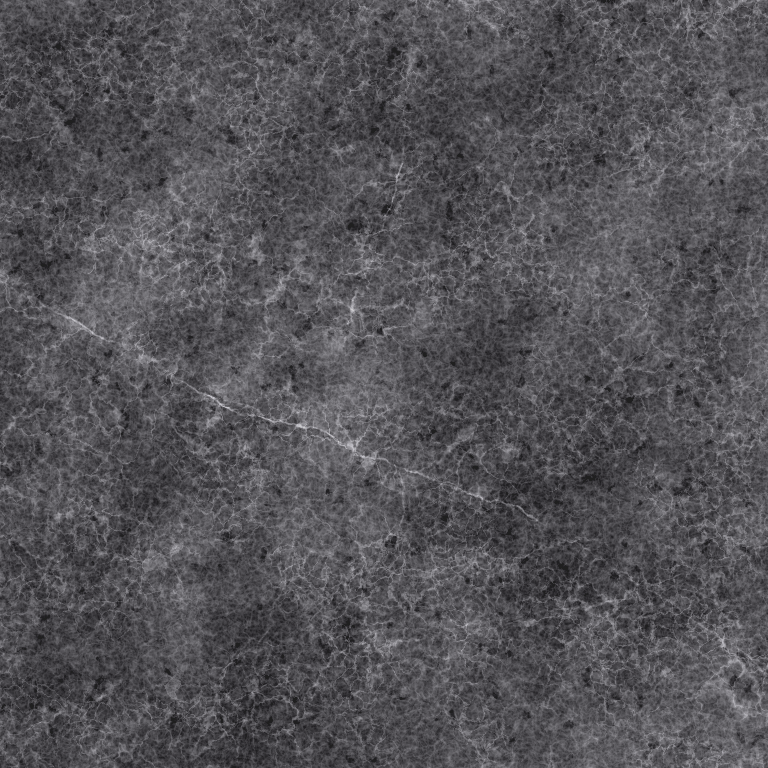
Give the GLSL for this texture, as a Shadertoy shader.

```glsl
#define STONE vec3(0.308, 0.303, 0.319)
#define CLOUD_CONTRAST 0.105
#define GRAIN_CONTRAST 0.14
#define WEB_BRIGHTNESS 0.17
#define VEIN_BRIGHTNESS 0.27
#define VEIN_WIDTH 0.0024
#define HALO_WIDTH 0.03
#define PIT_DEPTH 0.13
#define VEIN_COUNT 11

// Endpoints of the main fractures, as start.xy and end.xy
const vec4 VEINS[VEIN_COUNT] = vec4[](
    vec4(0.00, 0.64, 0.27, 0.485), vec4(0.27, 0.485, 0.71, 0.325),
    vec4(0.71, 0.325, 1.02, 0.11), vec4(0.55, 1.02, 0.525, 0.79),
    vec4(0.525, 0.79, 0.45, 0.58), vec4(0.45, 0.58, 0.29, 0.50),
    vec4(0.40, 0.36, 0.31, 0.04), vec4(0.45, 0.155, 0.84, 0.22),
    vec4(0.84, 0.23, 1.02, 0.30), vec4(0.45, 0.155, 0.37, 0.04),
    vec4(0.52, 0.385, 0.52, 0.25));
const float STRENGTHS[VEIN_COUNT] = float[](
    0.85, 1.0, 0.5, 0.4, 0.95, 0.5, 0.35, 0.55, 0.5, 0.45, 0.45);

vec2 hash2(vec2 c) {
    c = vec2(dot(c, vec2(127.1, 311.7)), dot(c, vec2(269.5, 183.3)));
    return fract(sin(c) * 43758.5);
}

// Layered, rotated sines that bend one another; roughly -0.8 to 0.8
float layeredSines(vec2 p) {
    float sum = 0.0, amplitude = 0.5;
    for (int i = 0; i < 6; i++) {
        p = mat2(0.8, 0.6, -0.6, 0.8) * p + vec2(1.7, 4.1);
        sum += amplitude * sin(p.x + 1.6 * sin(p.y * 0.7 + 2.0 * sum))
                         * cos(p.y + 1.3 * sin(p.x * 0.6));
        p *= 1.9;
        amplitude *= 0.62;
    }
    return sum;
}

vec2 bend(vec2 p) {
    return vec2(layeredSines(p), layeredSines(p.yx + 8.3));
}

// Cellular noise: nearest distance, gap to the second nearest, cell id
vec3 cells(vec2 p) {
    vec2 base = floor(p);
    float nearest = 8.0, second = 8.0, id = 0.0;
    for (int y = -1; y <= 1; y++)
    for (int x = -1; x <= 1; x++) {
        vec2 cell = base + vec2(x, y);
        vec2 jitter = hash2(cell);
        float d = length(cell + jitter - p);
        if (d < nearest) {
            second = nearest;
            nearest = d;
            id = fract(jitter.x * 7.0 + jitter.y * 13.0);
        } else {
            second = min(second, d);
        }
    }
    return vec3(nearest, second - nearest, id);
}

float segmentDistance(vec2 p, vec2 a, vec2 b) {
    vec2 ab = b - a;
    return length(p - a - ab * clamp(dot(p - a, ab) / dot(ab, ab), 0.0, 1.0));
}

// Bright core in x, soft surrounding in y
vec2 fractures(vec2 p) {
    vec2 result = vec2(0.0);
    for (int i = 0; i < VEIN_COUNT; i++) {
        float d = segmentDistance(p, VEINS[i].xy, VEINS[i].zw);
        float core = 1.0 - smoothstep(0.0, VEIN_WIDTH, d);
        result = max(result, STRENGTHS[i] * vec2(core, exp(-d / HALO_WIDTH)));
    }
    return result;
}

void mainImage(out vec4 fragColor, in vec2 fragCoord) {
    vec2 p = fragCoord / iResolution.y;

    // Cloudy body, drawn out along a steep diagonal
    vec2 along = mat2(0.8, 0.6, -0.6, 0.8) * p;
    float cloud = layeredSines(along * vec2(11.0, 7.0) + 3.0);
    float mottle = layeredSines(p * 34.0 + 5.0);
    float light = CLOUD_CONTRAST * (cloud + 0.5 * mottle);

    // Fine crystalline grain
    vec2 grainPoint = p + 0.004 * bend(p * 70.0);
    float grain = 0.0;
    for (int i = 0; i < 3; i++) {
        float scale = 85.0 * pow(1.85, float(i));
        grain += cells(grainPoint * scale + float(i) * 9.1).x - 0.45;
    }
    light += GRAIN_CONTRAST * grain;

    // Main fractures with ragged, broken cores
    vec2 veinPoint = p + 0.012 * bend(p * 14.0) + 0.003 * bend(p * 75.0);
    vec2 vein = fractures(veinPoint);
    float broken = 0.3 + 0.7 * smoothstep(-0.3, 0.35, layeredSines(p * 28.0));
    float haze = vein.y * smoothstep(-0.2, 0.6, mottle + cloud);

    // Webs of hairline cracks, denser beside the fractures
    float web = 0.0;
    for (int i = 0; i < 3; i++) {
        float scale = 13.0 * pow(2.05, float(i));
        vec2 q = p * scale + 0.55 * bend(p * scale * 1.3 + float(i));
        float line = 1.0 - smoothstep(0.0, 0.07 + 0.06 * float(i), cells(q).y);
        float patchy = smoothstep(-0.25, 0.5, layeredSines(p * 16.0 + float(i) * 5.7));
        web += line * (0.1 + 0.75 * patchy + 0.4 * vein.y);
    }
    light += WEB_BRIGHTNESS * min(web, 1.3);

    // Scattered dark pits
    vec3 pit = cells(p * 46.0 + 0.6 * bend(p * 60.0));
    float pitMask = smoothstep(0.76, 0.82, pit.z) * (1.0 - smoothstep(0.12, 0.32, pit.x));
    light -= PIT_DEPTH * pitMask;

    light += VEIN_BRIGHTNESS * vein.x * broken + 0.07 * haze;
    fragColor = vec4(clamp(STONE + light * vec3(1.0, 1.0, 1.02), 0.12, 0.8), 1.0);
}
```
